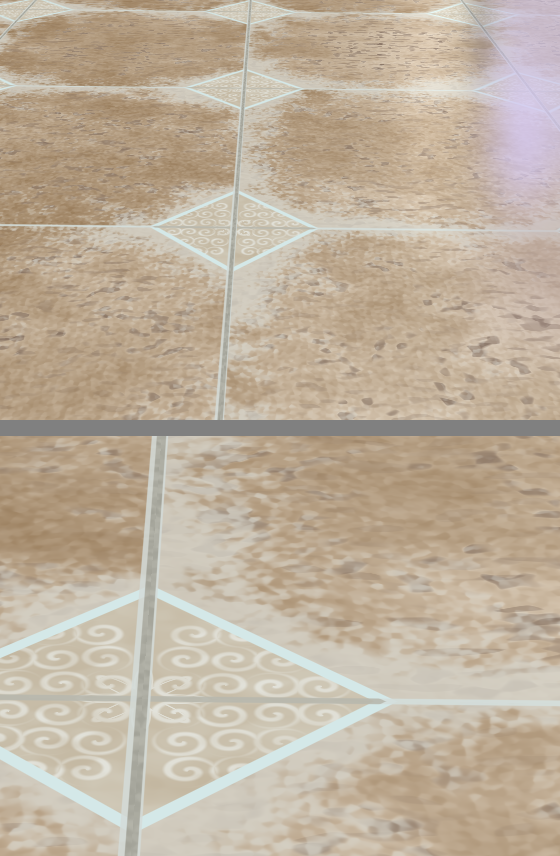
Top: the whole. Bottom: its middle third, enlarged.
This pattern is drawn by a WebGL 1 fragment shader. Its source:

```glsl
precision highp float;

uniform vec2 u_resolution;

float hash(vec2 p) {
  return fract(sin(dot(p, vec2(127.1, 311.7))) * 43758.5);
}

// Cellular noise: random cell values blended around jittered cell points
float cellular(vec2 p) {
  vec2 cell = floor(p);
  float total = 0.0;
  float weightSum = 0.0;
  for (int j = -1; j <= 1; j++) {
    for (int i = -1; i <= 1; i++) {
      vec2 id = cell + vec2(float(i), float(j));
      vec2 d = id + vec2(hash(id), hash(id + 37.7)) - p;
      float w = exp(-5.0 * dot(d, d));
      total += w * hash(id + 71.3);
      weightSum += w;
    }
  }
  return total / weightSum;
}

// Coverage of a line of given half width at distance d
float line(float d, float halfWidth, float soft) {
  return 1.0 - smoothstep(halfWidth - soft, halfWidth + soft, d);
}

// Scrolls and a rosette, mirrored into all four quarters of the inset
float lace(vec2 q, float soft) {
  float petals = abs(length(q) - 0.036 - 0.016 * cos(8.0 * atan(q.y, q.x)));
  float ink = line(petals, 0.003, soft);
  for (int i = 0; i < 12; i++) {
    float k = float(i);
    float row = floor(k / 4.0);
    vec2 d = q - vec2(0.028 + 0.04 * mod(k, 4.0) + 0.006 * row, 0.024 + 0.046 * row);
    float r = length(d);
    float turn = atan(d.y, d.x) / 6.2832 - r * 60.0 + 0.37 * k;
    float arm = abs(fract(turn) - 0.5) / 60.0;
    ink = max(ink, line(arm, 0.0032, soft) * line(r, 0.023, 0.003));
  }
  return ink;
}

void main() {
  // Floor plane in perspective; one unit is one tile
  vec2 p = gl_FragCoord.xy / u_resolution.y;
  float drop = 1.0 - p.y - 0.011 * (p.x - 0.573);
  float z = drop + 0.597;
  vec2 floorPos = vec2((p.x - 0.597 + 0.073 * drop) / (0.848 * z), 2.769 / z - 2.431);
  vec2 soft = vec2(1.18 / z, 2.769 / (z * z)) * 0.8 / u_resolution.y;
  vec2 tile = floor(floorPos);
  vec2 corner = fract(floorPos + 0.5) - 0.5;
  vec2 q = abs(corner);
  float diamond = q.x + q.y - 0.2;
  float softDiamond = max(soft.x, soft.y);

  // Mottled clay, different in each tile
  vec2 t = floorPos + tile * 7.3;
  t += 0.004 * sin(t.yx * 31.0);
  float broad = cellular(t * vec2(3.5, 4.5));
  float patches = cellular(t * vec2(12.0, 17.0) + 9.0);
  float fine = cellular(t * vec2(48.0, 62.0) + 21.0);
  float grain = cellular(t * vec2(125.0, 115.0) + 43.0);
  float nearness = smoothstep(0.5, 1.0, z);
  float light = smoothstep(-0.1, 1.35, p.x * 0.7 + drop * 0.65);
  float tone = 0.14 + 0.68 * light + 0.65 * (broad - 0.5) + 0.45 * (patches - 0.5)
    + 0.32 * (fine - 0.5) + 0.42 * nearness * (grain - 0.5) + 0.14 * (hash(tile) - 0.5);
  vec3 color = mix(vec3(0.65, 0.55, 0.43), vec3(0.82, 0.755, 0.67), clamp(tone, -0.25, 1.2));

  // Dark flecks gathered in patches
  float flecks = smoothstep(0.58, 0.86, fine) * smoothstep(0.42, 0.68, patches);
  float streaks = smoothstep(0.64, 0.84, cellular(t * vec2(30.0, 85.0) + 63.0));
  color = mix(color, vec3(0.51, 0.43, 0.37), 0.6 * flecks + 0.45 * streaks * broad);

  // Chalky wear around joints and insets
  float side = corner.x > 0.0 ? 1.0 : 0.3;
  float nearEdge = side * exp(-q.x * 11.0) + 0.8 * exp(-q.y * 12.0)
    + 0.7 * exp(-max(diamond, 0.0) * 7.0);
  float wear = nearEdge * (0.35 + 0.8 * broad) + 0.55 * (patches - 0.5)
    + 0.4 * (fine - 0.5) + 0.5 * nearness * (grain - 0.5);
  color = mix(color, vec3(0.83, 0.82, 0.78), 0.8 * smoothstep(0.2, 0.88, wear));

  // Diamond inset with pale scrolls and border
  float inset = line(diamond, 0.0, softDiamond);
  vec3 insetColor = mix(vec3(0.76, 0.71, 0.62), vec3(0.83, 0.81, 0.75), 0.6 * patches + 0.4 * fine);
  float ink = lace(q, 0.0015 + softDiamond * 0.5) * (0.5 + 0.5 * fine);
  insetColor = mix(insetColor, vec3(0.89, 0.89, 0.86), ink);
  color = mix(color, insetColor, inset);
  color = mix(color, vec3(0.83, 0.91, 0.91), line(abs(diamond), 0.0095, softDiamond));

  // Joints: thin pale rows, grey columns with a light rim
  vec3 rowColor = mix(vec3(0.83, 0.87, 0.86), vec3(0.72, 0.72, 0.68), inset);
  color = mix(color, rowColor, 0.9 * line(q.y, 0.0048, soft.y));
  color = mix(color, vec3(0.83, 0.86, 0.85), 0.85 * line(abs(corner.x + 0.0015), 0.0082, soft.x));
  color = mix(color, vec3(0.67, 0.67, 0.63) + 0.08 * (grain - 0.5), line(q.x, 0.0047, soft.x));

  // Window glare on the glaze, with a shaded band beside it
  float shade = exp(-pow((p.x - 1.15) / 0.04, 2.0)) * (1.0 - smoothstep(0.08, 0.26, drop));
  color *= 1.0 - 0.14 * shade;
  color += 0.08 * exp(-pow((p.x - 1.02) / 0.1, 2.0)) * (1.0 - smoothstep(0.3, 0.7, drop));
  float glare = smoothstep(1.09, 1.25, p.x + 0.03 * (patches - 0.5))
    * (1.0 - smoothstep(0.3, 0.58, drop));
  vec2 spot = (p - vec2(1.25, 0.67)) / vec2(0.08, 0.17);
  color = mix(color, vec3(0.80, 0.76, 0.90), 0.62 * glare);
  color = mix(color, vec3(0.86, 0.81, 0.98), 0.58 * exp(-dot(spot, spot)));
  float blush = smoothstep(1.0, 1.35, p.x) * smoothstep(0.4, 0.6, drop) * (1.0 - smoothstep(0.65, 0.95, drop));
  color = mix(color, vec3(0.73, 0.65, 0.65), 0.45 * blush);

  gl_FragColor = vec4(clamp(color, 0.0, 1.0), 1.0);
}
```
